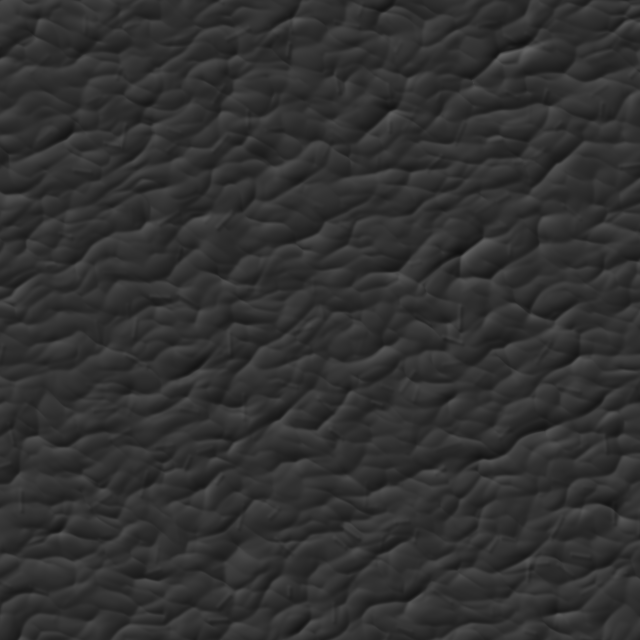
Write a three.js fragment shader that draws this texture.

```glsl
// Dark embossed leather: short, overlapping rounded lumps that slant up to the right.
// Two crossing layers of cellular domes and sparse short strands form a height
// field, which is shaded by its slope toward a light at the upper left.
varying vec2 vUv;

const float GRAIN_ANGLE = 0.45;
const float WRINKLE_ANGLE = -0.25;
const vec2 GRAIN_CELLS = vec2(20.0, 27.0);
const vec2 WRINKLE_CELLS = vec2(31.0, 39.0);
const vec2 LIGHT_DIRECTION = vec2(-0.52, 0.854);
const float BASE_GREY = 0.19;
const float RELIEF_GAIN = 0.086;

vec2 hash2(vec2 cell, float seed) {
  vec3 q = fract(vec3(cell.xyx) * vec3(0.1031, 0.1030, 0.0973) + seed * 0.137);
  q += dot(q, q.yzx + 33.33);
  return fract((q.xx + q.yz) * q.zy);
}

vec2 rotate(vec2 p, float angle) {
  float c = cos(angle);
  float s = sin(angle);
  return vec2(c * p.x + s * p.y, c * p.y - s * p.x);
}

// Layered sines bend the grain so that its rows break up.
vec2 bend(vec2 p) {
  vec2 broad = sin(p.yx * vec2(17.0, 13.0) + vec2(0.7, 2.1) + 3.0 * sin(p * 5.0));
  vec2 fine = sin(p.yx * vec2(53.0, 47.0) + vec2(4.0, 1.3) + 2.0 * sin(p * 23.0));
  return p + 0.008 * broad + 0.005 * fine;
}

// Smooth maximum of tilted domes, one for each cell.
float domes(vec2 p, float seed, float sharpness) {
  vec2 base = floor(p);
  float total = 0.0;
  for (int y = -1; y <= 1; y++) {
    for (int x = -1; x <= 1; x++) {
      vec2 cell = base + vec2(float(x), float(y));
      vec2 site = cell + 0.13 + 0.74 * hash2(cell, seed);
      vec2 shape = hash2(cell, seed + 3.0);
      vec2 tilt = hash2(cell, seed + 7.0) - 0.5;
      vec2 q = rotate(p - site, 1.8 * (shape.x - 0.5));
      float d = length(q * vec2(0.84, 1.22));
      float dome = 0.3 * shape.y - d * d * d + 0.7 * dot(q, tilt);
      total += exp(sharpness * dome);
    }
  }
  return log(total + 0.000001) / sharpness;
}

float segmentDistance(vec2 p, vec2 halfSpan) {
  float along = clamp(dot(p, halfSpan) / dot(halfSpan, halfSpan), -1.0, 1.0);
  return length(p - along * halfSpan);
}

// Sparse short raised strokes, mostly rising to the right.
float strands(vec2 p, float seed, float width) {
  vec2 base = floor(p);
  float ridge = 0.0;
  for (int y = -1; y <= 1; y++) {
    for (int x = -1; x <= 1; x++) {
      vec2 cell = base + vec2(float(x), float(y));
      vec2 site = cell + hash2(cell, seed);
      vec2 shape = hash2(cell, seed + 5.0);
      vec2 strength = hash2(cell, seed + 9.0);
      vec2 halfSpan = rotate(vec2(0.1 + 0.25 * shape.x, 0.0), 2.6 * (shape.y - 0.7));
      float d = segmentDistance(p - site, halfSpan) / width;
      float present = step(0.4, strength.x) * strength.y;
      ridge = max(ridge, present * exp(-d * d));
    }
  }
  return ridge;
}

float leatherHeight(vec2 uv) {
  vec2 bent = bend(uv);
  float lumps = domes(rotate(bent, GRAIN_ANGLE) * GRAIN_CELLS + 40.0, 1.0, 12.0);
  float wrinkles = domes(rotate(bent, WRINKLE_ANGLE) * WRINKLE_CELLS + 90.0, 2.0, 11.0);
  float lines = strands(uv * 18.0 + 20.0, 4.0, 0.065);
  return 0.85 * lumps + 0.34 * wrinkles + 0.085 * lines;
}

// Slope facing the light, measured in grain cells.
float reliefSlope(vec2 uv, vec2 light, float reach) {
  float rise = leatherHeight(uv - light * reach) - leatherHeight(uv + light * reach);
  return rise / (2.0 * reach * GRAIN_CELLS.y);
}

// Softens the dark undercuts more than the bright edges.
float softenSlope(float slope) {
  float lit = max(slope, 0.0);
  float shaded = max(-slope, 0.0);
  return lit / (1.0 + 0.15 * lit) - shaded / (1.0 + 0.45 * shaded);
}

void main() {
  float slope = reliefSlope(vUv, LIGHT_DIRECTION, 0.003);
  float patches = sin(vUv.x * 23.0 + 2.0 * sin(vUv.y * 11.0)) * sin(vUv.y * 19.0 + vUv.x * 8.0);
  float relief = (1.0 + 0.2 * patches) * softenSlope(slope);
  float grey = clamp(BASE_GREY + RELIEF_GAIN * relief, 0.05, 0.42);
  gl_FragColor = vec4(vec3(grey), 1.0);
}
```
